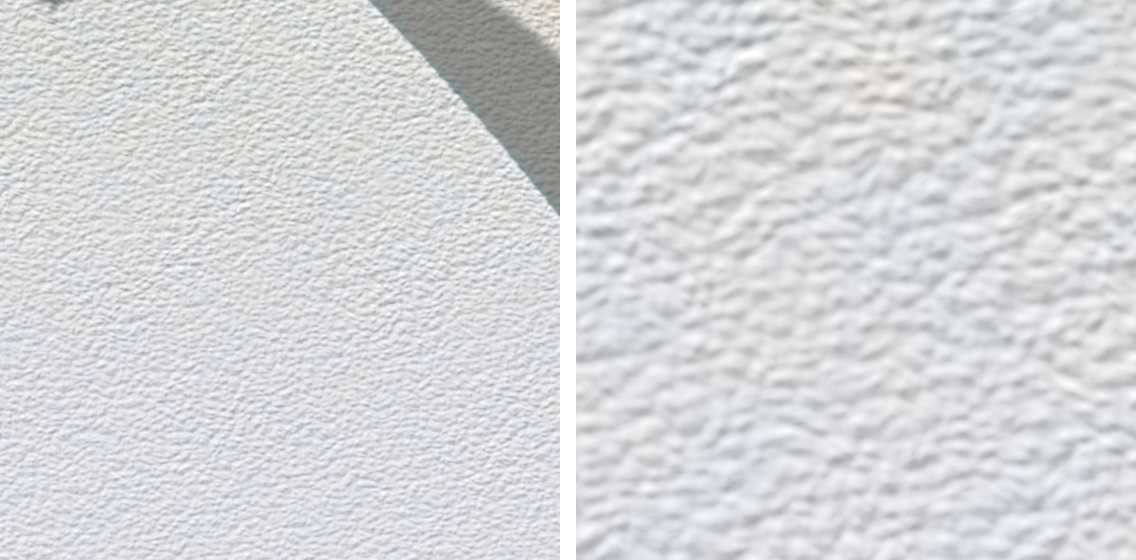
Left, the full canvas; right, a detail of the centre.
A Shadertoy shader for this texture:

```glsl
// Sunlit rough white stucco, crossed at the upper right by a diagonal shadow.
// Two layers of soft cellular bumps form the relief, which is lit by a
// directional difference; layered sines sway the grain and tint the paint.

#define GRAIN_CELLS   vec2(58.0, 92.0)
#define GRAIN_TILT    0.13
#define FINE_SCALE    1.7
#define FINE_WEIGHT   0.38
#define LIGHT_STEP    vec2(-0.0011, 0.0026)
#define RELIEF        0.22
#define PAINT_TOP     vec3(0.850, 0.853, 0.846)
#define PAINT_BOTTOM  vec3(0.865, 0.866, 0.888)
#define SHADOW_COLOR  vec3(0.550, 0.556, 0.543)
#define SHADOW_RELIEF 0.11
#define STAIN_COLOR   vec3(0.46, 0.47, 0.45)

vec3 hash3(vec2 cell) {
    vec3 q = fract(cell.xyx * vec3(0.1031, 0.1030, 0.0973));
    q += dot(q, q.yxz + 33.33);
    return fract((q.xxy + q.yzz) * q.zyx);
}

// Broad, smooth variation from about -1 to 1.
float waves(vec2 p) {
    float a = sin(p.x + 1.7 * sin(p.y * 0.8 + 0.6));
    float b = sin(p.y * 1.3 + 1.5 * sin(p.x * 0.9 + 2.1));
    float c = sin((p.x - p.y) * 1.9 + 2.0 * a);
    return (a + b + 0.6 * c) / 2.6;
}

// Height of rounded cellular bumps, each raised by a random amount.
float bumps(vec2 p) {
    const float sharpness = 10.0;
    vec2 cell = floor(p);
    float sum = 0.0;
    for (int j = -1; j <= 1; j++) {
        for (int i = -1; i <= 1; i++) {
            vec2 neighbor = cell + vec2(i, j);
            vec3 rnd = hash3(neighbor);
            float d = length(neighbor + 0.1 + 0.8 * rnd.xy - p);
            sum += exp(-sharpness * (d + 0.35 * rnd.z));
        }
    }
    return log(sum) / sharpness;
}

float stuccoHeight(vec2 uv) {
    // Sway and tilt the grain so that rows never line up.
    uv += 0.004 * vec2(waves(uv * 47.0), waves(uv.yx * 53.0 + 4.0));
    float c = cos(GRAIN_TILT), s = sin(GRAIN_TILT);
    vec2 p = mat2(c, -s, s, c) * uv * GRAIN_CELLS + 150.0;
    return bumps(p) + FINE_WEIGHT * bumps(p * FINE_SCALE + 31.7);
}

// Signed gaps to the two shadow borders: x is the lower, y the upper one.
vec2 shadowGaps(vec2 uv) {
    float t = uv.x - 0.658;
    float u = uv.x - 0.872;
    float lower = uv.y - (1.0 - t - 0.39 * t * t);
    float upper = (1.0 - 0.6 * u - 1.55 * u * abs(u)) - uv.y;
    return vec2(lower, upper) * 0.68;
}

void mainImage(out vec4 fragColor, in vec2 fragCoord) {
    vec2 uv = fragCoord / iResolution.xy;

    // Relief: faces turned to the light brighten, crevices darken more.
    float slope = stuccoHeight(uv - LIGHT_STEP) - stuccoHeight(uv + LIGHT_STEP);
    float shade = slope * (slope < 0.0 ? 1.25 : 0.8);
    float patchiness = 1.0 + 0.15 * waves(uv * 14.0 + 3.0);
    float contrast = RELIEF * patchiness * mix(0.88, 1.12, uv.y);

    // Sunlit paint with faint bluish and creamy blotches.
    vec3 paint = mix(PAINT_BOTTOM, PAINT_TOP, smoothstep(0.1, 0.95, uv.y));
    paint += 0.012 * waves(uv * 33.0 + 8.0) * vec3(-0.8, 0.0, 1.0);
    paint += 0.006 * waves(uv * 9.0 + 1.0);
    vec3 lit = paint + contrast * shade;

    // Shadow band: crisp below, softer and warmer above.
    vec2 gaps = shadowGaps(uv) + 0.0015 * waves(uv * 90.0);
    float band = smoothstep(-0.004, 0.004, gaps.x)
               * smoothstep(-0.012, 0.012, gaps.y);
    vec3 shadow = SHADOW_COLOR + SHADOW_RELIEF * shade;
    shadow += 0.012 * waves(uv * 60.0) * vec3(1.0, 0.9, 0.7);

    // Pale rim outside the crisp border, cool fringe just inside it.
    float rim = exp(-pow((gaps.x + 0.008) / 0.006, 2.0));
    float fringe = exp(-pow((gaps.x - 0.005) / 0.006, 2.0));
    lit += 0.035 * rim * vec3(0.8, 1.0, 1.1);
    lit += vec3(0.01, -0.01, -0.035) * smoothstep(0.02, -0.02, gaps.y);
    shadow += fringe * vec3(-0.04, 0.01, 0.03);
    vec3 color = mix(lit, shadow, band);

    // Small smudge at the top edge with a thin drip below it.
    vec2 q = uv - vec2(0.092, 1.003);
    float smudge = exp(-dot(q / vec2(0.030, 0.011), q / vec2(0.030, 0.011)));
    float drip = exp(-pow((q.x - 0.25 * q.y - 0.008) / 0.006, 2.0))
               * smoothstep(-0.05, -0.01, q.y);
    float stain = clamp(smudge + 0.45 * drip, 0.0, 1.0);
    color = mix(color, STAIN_COLOR + 0.15 * shade, 0.85 * stain);

    fragColor = vec4(clamp(color, 0.0, 1.0), 1.0);
}
```
